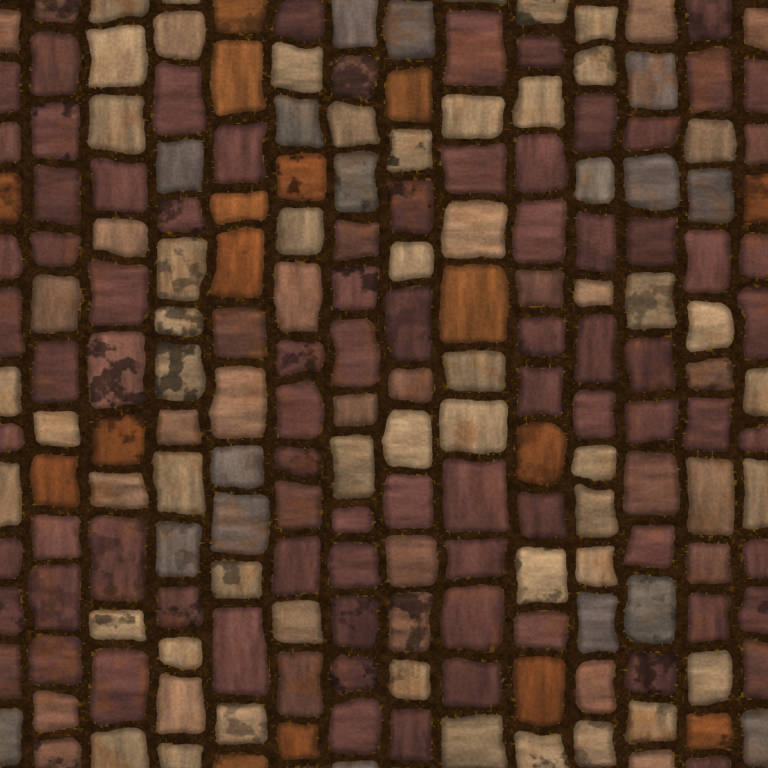
A WebGL 1 fragment shader for this texture:

```glsl
precision highp float;
uniform vec2 u_resolution;

const float COLUMNS = 13.0;
const float COLUMN_PHASE = 0.46;
const float MEAN_ROWS = 13.4;
const float COLUMN_JITTER = 0.14;
const float ROW_JITTER = 0.25;
const vec2 HALF_GAP = vec2(0.0066, 0.0054);
const float CORNER = 0.011;
const float WARP = 0.011;
const float EDGE_ROUGHNESS = 0.0048;
const float EDGE_SOFTNESS = 0.0013;
const float BEVEL = 0.010;

const vec3 SOIL_DARK = vec3(0.11, 0.065, 0.02);
const vec3 SOIL_LIGHT = vec3(0.23, 0.14, 0.06);
const vec3 MOSS = vec3(0.43, 0.31, 0.08);
const vec3 MAUVE = vec3(0.37, 0.24, 0.21);
const vec3 ROSE = vec3(0.49, 0.34, 0.26);
const vec3 TAN = vec3(0.59, 0.48, 0.36);
const vec3 RUST = vec3(0.50, 0.28, 0.13);
const vec3 SLATE = vec3(0.42, 0.38, 0.34);

float hash(vec2 p) {
  return fract(sin(dot(p, vec2(127.1, 311.7))) * 43758.5453);
}

// Value noise that tiles over the unit square
float noise(vec2 uv, vec2 freq) {
  vec2 p = uv * freq;
  vec2 i = floor(p);
  vec2 f = p - i;
  f = f * f * (3.0 - 2.0 * f);
  vec2 a = mod(i, freq);
  vec2 b = mod(i + 1.0, freq);
  return mix(mix(hash(a), hash(vec2(b.x, a.y)), f.x),
             mix(hash(vec2(a.x, b.y)), hash(b), f.x), f.y);
}

float fbm(vec2 uv, vec2 freq) {
  float sum = 0.0;
  float weight = 0.533;
  for (int i = 0; i < 4; i++) {
    sum += weight * noise(uv, freq);
    freq *= 2.0;
    weight *= 0.5;
  }
  return sum;
}

float jitteredEdge(float index, float count, float salt, float jitter) {
  return index + jitter * (2.0 * hash(vec2(mod(index, count), salt)) - 1.0);
}

// Returns wrapped index, lower edge and upper edge of the interval holding t
vec3 findInterval(float t, float count, float salt, float jitter) {
  float i = floor(t);
  if (t < jitteredEdge(i, count, salt, jitter)) i -= 1.0;
  else if (t >= jitteredEdge(i + 1.0, count, salt, jitter)) i += 1.0;
  return vec3(mod(i, count), jitteredEdge(i, count, salt, jitter),
              jitteredEdge(i + 1.0, count, salt, jitter));
}

float roundedBox(vec2 p, vec2 halfSize, float radius) {
  vec2 q = abs(p) - halfSize + radius;
  return length(max(q, 0.0)) + min(max(q.x, q.y), 0.0) - radius;
}

vec3 stoneColor(vec2 id) {
  float pick = hash(id + 3.7);
  vec3 color = mix(MAUVE, ROSE, smoothstep(0.36, 0.58, pick));
  color = mix(color, TAN, smoothstep(0.55, 0.76, pick));
  float rare = hash(id + 9.1);
  color = mix(color, RUST, 0.8 * step(0.92, rare));
  color = mix(color, SLATE, 0.8 * step(rare, 0.06));
  return color * mix(0.86, 1.12, hash(id + 5.3));
}

void main() {
  vec2 uv = gl_FragCoord.xy / u_resolution;
  float pixel = 1.0 / min(u_resolution.x, u_resolution.y);

  // Uneven columns, each with its own uneven rows
  vec2 bend = vec2(noise(uv, vec2(26.0)), noise(uv + 0.37, vec2(26.0))) - 0.5;
  vec2 p = uv + WARP * bend;
  vec3 column = findInterval(p.x * COLUMNS + COLUMN_PHASE, COLUMNS, 2.3, COLUMN_JITTER);
  float width = column.z - column.y;
  float rows = floor(MEAN_ROWS - 7.0 * (width - 1.0) + hash(vec2(column.x, 8.2)) - 0.5);
  float phase = hash(vec2(column.x, 4.6));
  vec3 row = findInterval(p.y * rows + phase, rows, column.x + 17.0, ROW_JITTER);
  vec2 id = vec2(column.x, row.x);

  // Stone outline
  vec2 low = vec2((column.y - COLUMN_PHASE) / COLUMNS, (row.y - phase) / rows);
  vec2 high = vec2((column.z - COLUMN_PHASE) / COLUMNS, (row.z - phase) / rows);
  vec2 local = p - 0.5 * (low + high);
  vec2 halfSize = 0.5 * (high - low) - HALF_GAP * mix(0.75, 1.25, hash(id + 1.9));
  float d = roundedBox(local, halfSize, CORNER * mix(0.6, 1.2, hash(id + 6.4)));
  d += EDGE_ROUGHNESS * (fbm(uv, vec2(75.0)) - 0.5);

  // Grain streaks, stains and pits
  vec2 shifted = uv + vec2(hash(id + 2.1), hash(id + 7.7));
  vec2 streakFreq = hash(id + 4.4) < 0.5 ? vec2(22.0, 95.0) : vec2(95.0, 22.0);
  float streak = fbm(shifted, streakFreq) - 0.5;
  float stain = fbm(shifted + 0.21, vec2(36.0));
  float grain = noise(uv, vec2(340.0)) - 0.5;
  vec3 stone = stoneColor(id);
  stone = mix(stone, RUST, 0.4 * hash(id + 8.8) * smoothstep(0.45, 0.75, stain));
  stone *= 1.0 + 0.55 * streak + 0.13 * grain;
  float worn = smoothstep(0.55, 1.0, hash(id + 11.3));
  stone *= 1.0 - 0.5 * worn * smoothstep(0.52, 0.68, fbm(shifted + 0.63, vec2(48.0)));
  stone *= mix(0.66, 1.0, smoothstep(0.0, BEVEL, -d));
  stone *= 1.0 + 0.07 * local.y / halfSize.y;

  // Soil joints with mossy flecks along the stone rims
  float fleck = smoothstep(0.70, 0.92, noise(uv + 0.13, vec2(260.0)));
  float patches = smoothstep(0.38, 0.65, noise(uv, vec2(18.0)));
  float rim = 1.0 - smoothstep(0.0005, 0.0045, abs(d));
  vec3 soil = mix(SOIL_DARK, SOIL_LIGHT, fbm(uv, vec2(110.0)));
  soil *= 1.0 + 0.4 * grain;
  float soft = max(EDGE_SOFTNESS, pixel);
  vec3 color = mix(soil, stone, 1.0 - smoothstep(-soft, soft, d));
  float mossy = fleck * (0.55 * rim + 0.3 * patches * smoothstep(-0.002, 0.002, d));
  color = mix(color, MOSS, mossy);
  gl_FragColor = vec4(color, 1.0);
}
```
